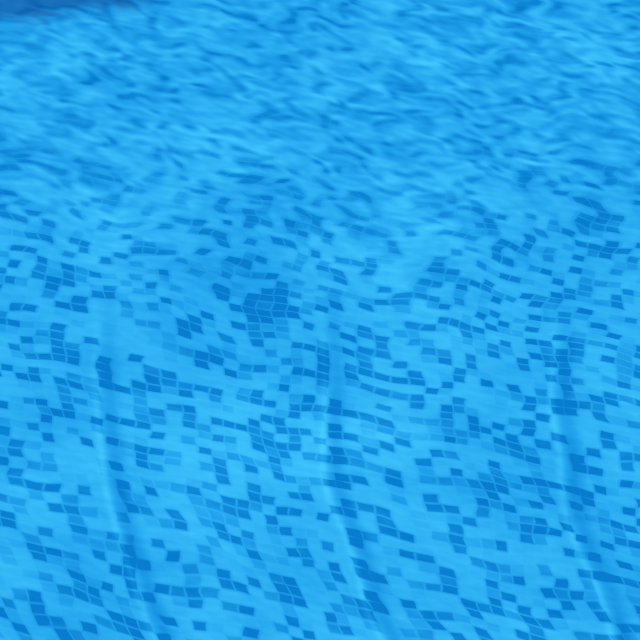
This texture is drawn by a Shadertoy shader. Its source:

```glsl
// Blue mosaic floor of a swimming pool, seen at a slant through rippling water.

const vec3 DEEP_BLUE  = vec3(0.03, 0.49, 0.81);
const vec3 POOL_BLUE  = vec3(0.14, 0.645, 0.93);
const vec3 LIGHT_BLUE = vec3(0.27, 0.79, 1.00);
const vec3 SHADE_BLUE = vec3(0.02, 0.32, 0.62);

float hash(vec2 p) {
    vec3 q = fract(p.xyx * 0.1031);
    q += dot(q, q.yzx + 33.33);
    return fract((q.x + q.y) * q.z);
}

vec2 gradient(vec2 cell) {
    float angle = 6.2832 * hash(cell + 57.0);
    return vec2(cos(angle), sin(angle));
}

// Gradient noise, roughly -0.7 to 0.7
float noise(vec2 p) {
    vec2 i = floor(p), f = p - i;
    vec2 w = f * f * f * (f * (f * 6.0 - 15.0) + 10.0);
    vec2 e = vec2(0.0, 1.0);
    float low  = mix(dot(gradient(i), f),
                     dot(gradient(i + e.yx), f - e.yx), w.x);
    float high = mix(dot(gradient(i + e.xy), f - e.xy),
                     dot(gradient(i + e.yy), f - e.yy), w.x);
    return mix(low, high, w.y);
}

// Brightness of one tile: many light, fewer dark
float tileTone(vec2 cell) {
    return 0.05 + 0.63 * smoothstep(0.08, 0.62, hash(cell + 211.0));
}

// Tiles that melt into their neighbours, with pale joints
float mosaic(vec2 q, float softness, float joint) {
    vec2 i = floor(q - 0.5), f = fract(q - 0.5);
    vec2 w = smoothstep(0.5 - softness, 0.5 + softness, f);
    vec2 e = vec2(0.0, 1.0);
    float tone = mix(mix(tileTone(i), tileTone(i + e.yx), w.x),
                     mix(tileTone(i + e.xy), tileTone(i + e.yy), w.x), w.y);
    vec2 edge = abs(f - 0.5);
    float line = max(1.0 - smoothstep(0.0, 0.16, edge.x),
                     1.0 - smoothstep(0.0, 0.22, edge.y));
    return mix(tone, 0.72, joint * line);
}

// Water surface bending the view; chop grows with distance
vec2 refraction(vec2 p, float chop) {
    vec2 swell = vec2(noise(p * vec2(5.0, 7.0)),
                      noise(p * vec2(6.0, 5.0) + 31.0));
    vec2 ripple = vec2(noise(p * vec2(16.0, 48.0) + 11.0),
                       noise(p * vec2(20.0, 34.0) + 73.0));
    return swell * vec2(0.030, 0.022)
         + ripple * mix(vec2(0.007, 0.004), vec2(0.034, 0.012), chop);
}

// Long wave folds: a bright crest beside a dark trough
float waveFolds(float x, float spacing) {
    float d = (fract(x / spacing + 0.5) - 0.5) * spacing;
    float crest  = exp(-pow((d + 0.010) / 0.007, 2.0));
    float trough = exp(-pow((d - 0.010) / 0.014, 2.0));
    return 0.20 * crest - 0.30 * trough;
}

// Perspective: rows get thinner upwards
vec2 floorCoords(vec2 p) {
    float squeeze = 0.5, rowHeight = 0.0165, columnWidth = 0.0225;
    float row = -log(1.0 - squeeze * p.y) / (squeeze * rowHeight);
    return vec2(p.x / columnWidth, row);
}

vec3 waterColour(float tone) {
    vec3 dark = mix(DEEP_BLUE, POOL_BLUE, smoothstep(-0.05, 0.55, tone));
    return mix(dark, LIGHT_BLUE, clamp((tone - 0.5) / 0.45, 0.0, 1.0));
}

void mainImage(out vec4 fragColor, in vec2 fragCoord) {
    vec2 uv = fragCoord / iResolution.xy;
    float chop = smoothstep(0.45, 0.85, uv.y + 0.12 * noise(uv * 4.0));

    // Slanted rows and bowed columns
    float bow = 0.44 - min(uv.y, 0.65);
    vec2 slanted = vec2(uv.x - 0.5 * bow * bow, uv.y + 0.19 * uv.x);
    vec2 seen = slanted + refraction(slanted, chop);

    // Tiled floor, washed out in the distance
    float tone = mosaic(floorCoords(seen), mix(0.17, 0.45, chop),
                        mix(0.50, 0.10, chop));
    tone = mix(tone, 0.50, 0.35 * chop);

    // Streaks of reflected light, fine far away
    float streaks = noise(seen * vec2(24.0, 85.0) + 5.0)
                  + 0.7 * noise(slanted * vec2(45.0, 130.0) + 19.0);
    tone += streaks * mix(0.10, 0.28, chop);

    // Broad light patches and wave folds
    tone += 0.24 * noise(uv * vec2(4.0, 5.0) + 8.0);
    tone += 0.16 * noise(slanted * vec2(9.0, 15.0) + 42.0);
    float wobble = 0.025 * noise(vec2(uv.x * 2.0, uv.y * 6.0) + 3.0);
    float near = 1.0 - smoothstep(0.30, 0.62, uv.y);
    tone += near * waveFolds(slanted.x - 0.51 + wobble, 0.36);

    // Shaded far corner
    vec3 colour = waterColour(tone);
    float corner = uv.y - 0.13 * uv.x + 0.02 * streaks;
    float shade = smoothstep(0.950, 0.985, corner)
                * (1.0 - smoothstep(0.18, 0.34, uv.x));
    colour = mix(colour, SHADE_BLUE + 0.10 * tone, 0.8 * shade);

    fragColor = vec4(colour, 1.0);
}
```
